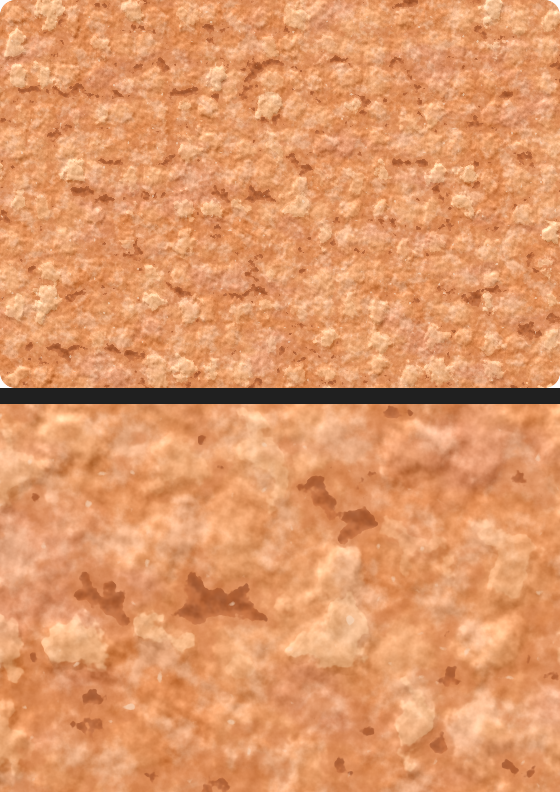
Top: the whole. Bottom: its middle third, enlarged.
Write a Shadertoy shader that draws this texture.

```glsl
vec2 hash2(vec2 p) {
    vec3 a = fract(p.xyx * vec3(0.1031, 0.1030, 0.0973));
    a += dot(a, a.yzx + 33.33);
    return fract((a.xx + a.yz) * a.zy);
}

float gradientDot(vec2 cell, vec2 offset) {
    float angle = 6.2832 * hash2(cell + 71.0).x;
    return dot(vec2(cos(angle), sin(angle)), offset);
}

float gradientNoise(vec2 p) {
    vec2 i = floor(p), f = fract(p);
    vec2 u = f * f * f * (f * (f * 6.0 - 15.0) + 10.0);
    vec2 e = vec2(1.0, 0.0);
    return mix(mix(gradientDot(i, f), gradientDot(i + e, f - e), u.x),
               mix(gradientDot(i + e.yx, f - e.yx), gradientDot(i + 1.0, f - 1.0), u.x), u.y);
}

float fbm(vec2 p) {
    float sum = 0.0, amplitude = 1.0;
    for (int i = 0; i < 4; i++) {
        sum += amplitude * gradientNoise(p);
        p = mat2(1.6, 1.2, -1.2, 1.6) * p + 7.3;
        amplitude *= 0.5;
    }
    return sum;
}

// x: height of the rounded nubs, y: coverage of pale flaky crumbs
vec2 nubs(vec2 p, float ragged) {
    float aspect = iResolution.x / iResolution.y;
    vec2 q = p * vec2(20.0 / aspect, 12.0);
    q += 0.35 * vec2(gradientNoise(p * 9.0), gradientNoise(p * 9.0 + 40.0));
    vec2 result = vec2(0.0);
    for (int y = -1; y <= 1; y++)
    for (int x = -1; x <= 1; x++) {
        vec2 id = floor(q) + vec2(x, y);
        vec2 rnd = hash2(id + 5.0), size = hash2(id + 31.0);
        vec2 center = id + 0.5 + 0.4 * (rnd - 0.5);
        float d = length(q - center) + 0.24 * ragged;
        float radius = mix(0.44, 0.68, size.x);
        result.x = max(result.x, smoothstep(radius, 0.12, d) * mix(0.45, 1.0, size.y));
        float pale = step(0.5 + 0.2 * p.y, rnd.x) * mix(0.25, 1.0, rnd.y);
        float crumbRadius = mix(0.18, 0.42, size.y);
        result.y = max(result.y, pale * smoothstep(0.04, -0.05, d + 0.16 * ragged - crumbRadius));
    }
    return result;
}

float relief(vec2 p) {
    vec2 nub = nubs(p, fbm(p * 34.0));
    return 0.45 * nub.x + 0.1 * nub.y + 0.2 * fbm(p * 48.0);
}

// Positive where the crust has broken away
float pitField(vec2 p, float bump) {
    float row = 0.5 + 0.5 * cos(p.y * 75.4);
    return 0.8 * fbm(p * vec2(10.0, 15.0) + 3.0) + 0.42 * fbm(p * 42.0 + 9.0)
         + 0.5 * (0.45 - bump) + 0.14 * (row - 0.5);
}

void mainImage(out vec4 fragColor, in vec2 fragCoord) {
    vec2 p = fragCoord / iResolution.y;
    float ragged = fbm(p * 34.0);
    vec2 nub = nubs(p, ragged);
    float grain = fbm(p * 85.0);

    // Baked dough with broad warm and dusky patches
    float tone = 0.5 + 0.6 * (nub.x - 0.45) + 0.85 * fbm(p * 6.0 + 20.0) + 0.35 * ragged;
    vec3 color = mix(vec3(0.87, 0.54, 0.32), vec3(0.94, 0.68, 0.48), clamp(tone, 0.0, 1.0));
    float dusky = smoothstep(0.0, 0.5, fbm(p * vec2(5.0, 9.0) + 50.0));
    color = mix(color, vec3(0.86, 0.57, 0.44), 0.6 * dusky);

    // Milky glaze in small blotches
    float glaze = smoothstep(-0.15, 0.5, fbm(p * 21.0 + 33.0) + 0.25 * grain);
    color = mix(color, vec3(0.94, 0.73, 0.59), 0.6 * glaze);

    // Pale crumbs on top
    color = mix(color, vec3(0.95, 0.76, 0.58), 0.6 * nub.y);

    // Light from above
    color += 0.55 * (relief(p) - relief(p + vec2(-0.003, 0.007)));

    // Shallow hollows, then ragged pits shaded under their upper rim
    float pit = pitField(p, nub.x) - 0.2 * nub.y;
    color = mix(color, vec3(0.85, 0.53, 0.33), 0.65 * smoothstep(0.14, 0.42, pit));
    vec2 above = p + vec2(0.0, 0.01);
    float rim = smoothstep(0.1, -0.3, pitField(above, nubs(above, ragged).x) - pit);
    float depth = clamp(1.3 * (pit - 0.54) + 0.5 * rim + 0.3 * grain, 0.0, 1.0);
    vec3 pitColor = mix(vec3(0.81, 0.48, 0.29), vec3(0.58, 0.29, 0.14), depth);
    color = mix(color, pitColor, 0.9 * smoothstep(0.53, 0.6, pit));

    // Fine grain and sugary specks
    color += vec3(0.055, 0.065, 0.07) * grain;
    float speck = smoothstep(0.46, 0.6, gradientNoise(p * 80.0 + 11.0) + 0.12 * grain);
    color = mix(color, vec3(0.97, 0.84, 0.73), 0.65 * speck);

    // Rounded white corners
    vec2 halfSize = 0.5 * iResolution.xy / iResolution.y;
    vec2 corner = abs(p - halfSize) - halfSize + 0.04;
    float edge = length(max(corner, 0.0)) - 0.04;
    color = mix(color, vec3(0.99), smoothstep(-0.5, 0.5, edge * iResolution.y));
    fragColor = vec4(clamp(color, 0.0, 1.0), 1.0);
}
```
